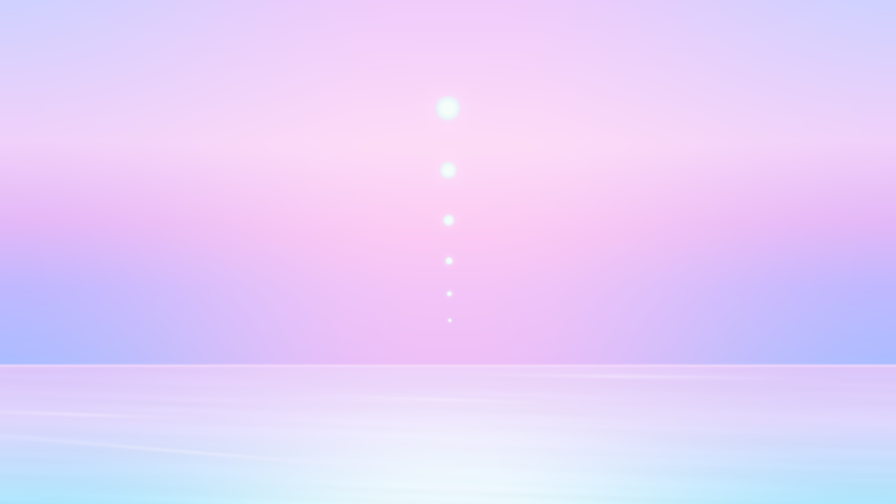
A Shadertoy shader for this background:

```glsl
const float HORIZON = 0.2755;
const int ORB_COUNT = 6;
const int STREAK_COUNT = 5;

// Streaks: centre x, centre y, half length, slope
const vec4 STREAKS[STREAK_COUNT] = vec4[](
    vec4(0.50, 0.207, 0.09, -0.06),
    vec4(0.08, 0.178, 0.09, -0.06),
    vec4(0.20, 0.105, 0.16, -0.15),
    vec4(0.70, 0.253, 0.12, -0.02),
    vec4(0.53, 0.030, 0.06, -0.04));

float hash(vec2 cell) {
    vec3 p = fract(vec3(cell.xyx) * 0.1031);
    p += dot(p, p.yzx + 33.33);
    return fract((p.x + p.y) * p.z);
}

float valueNoise(vec2 p) {
    vec2 cell = floor(p);
    vec2 f = fract(p);
    f = f * f * (3.0 - 2.0 * f);
    float low = mix(hash(cell), hash(cell + vec2(1, 0)), f.x);
    float high = mix(hash(cell + vec2(0, 1)), hash(cell + vec2(1, 1)), f.x);
    return mix(low, high, f.y);
}

float bell(float offset, float width) {
    float t = offset / width;
    return exp(-t * t);
}

float rise(float start, float end, float x) {
    return clamp((x - start) / (end - start), 0.0, 1.0);
}

// Vertical gradients along the middle and the sides of the sky
vec3 skyCentre(float y) {
    vec3 c = mix(vec3(0.93, 0.75, 0.97), vec3(0.95, 0.77, 0.97), rise(0.28, 0.42, y));
    c = mix(c, vec3(0.985, 0.79, 0.955), rise(0.42, 0.53, y));
    c = mix(c, vec3(0.99, 0.86, 0.97), rise(0.53, 0.70, y));
    return mix(c, vec3(0.94, 0.80, 0.985), rise(0.72, 1.0, y));
}

vec3 skySide(float y) {
    vec3 c = mix(vec3(0.67, 0.74, 1.0), vec3(0.75, 0.72, 1.0), rise(0.28, 0.43, y));
    c = mix(c, vec3(0.89, 0.72, 0.97), rise(0.43, 0.56, y));
    c = mix(c, vec3(0.94, 0.82, 0.98), rise(0.56, 0.72, y));
    return mix(c, vec3(0.81, 0.82, 1.0), rise(0.72, 1.0, y));
}

vec3 skyColour(vec2 uv) {
    float side = smoothstep(0.05, 1.05, abs(uv.x - 0.5) * 2.0);
    return mix(skyCentre(uv.y), skySide(uv.y), side);
}

float streak(vec2 uv, vec4 shape) {
    float along = uv.x - shape.x;
    float across = uv.y - shape.y - shape.w * along;
    return bell(along, shape.z) * bell(across, 0.004);
}

vec3 waterColour(vec2 uv) {
    float depth = clamp(1.0 - uv.y / HORIZON, 0.0, 1.0);
    float offset = abs(uv.x - 0.5) * 2.0;
    vec3 centre = mix(vec3(0.93, 0.82, 0.98), vec3(0.93, 0.90, 0.99), rise(0.0, 0.45, depth));
    centre = mix(centre, vec3(0.89, 0.97, 0.99), rise(0.45, 1.0, depth));
    vec3 side = mix(vec3(0.86, 0.77, 0.98), vec3(0.87, 0.84, 0.99), rise(0.0, 0.40, depth));
    side = mix(side, vec3(0.68, 0.90, 0.99), rise(0.40, 1.0, depth));
    vec3 colour = mix(centre, side, smoothstep(0.05, 0.95, offset));

    // Reflected column of light
    float column = bell(offset, 0.24) * smoothstep(0.05, 0.9, depth);
    colour = mix(colour, vec3(0.95, 0.98, 0.99), 0.5 * column);

    // Stretched ripples and long streaks
    float ripple = valueNoise(vec2(uv.x * 5.0, uv.y * 90.0 + uv.x * 6.0)) - 0.5;
    colour += 0.018 * ripple * smoothstep(0.0, 0.15, depth);
    for (int i = 0; i < STREAK_COUNT; i++) {
        colour = mix(colour, vec3(0.97, 0.95, 1.0), 0.35 * streak(uv, STREAKS[i]));
    }
    return colour;
}

// Descending orbs with shrinking gaps and radii
vec3 addOrbs(vec3 colour, vec2 uv, float aspect, float pixel) {
    vec2 centre = vec2(0.5, 0.785);
    float radius = 0.0235;
    float gap = 0.1227;
    for (int i = 0; i < ORB_COUNT; i++) {
        float d = length((uv - centre) * vec2(aspect, 1.0));
        float softness = pixel + 0.12 * radius;
        float disc = 1.0 - smoothstep(radius - softness, radius + softness, d);
        vec3 orb = mix(vec3(0.96, 1.0, 0.98), vec3(0.90, 0.96, 0.97), rise(0.4, 1.0, d / radius));
        colour = mix(colour, vec3(1.0, 0.93, 0.99), 0.35 * bell(d, radius * 1.5));
        colour = mix(colour, orb, disc * 0.95);
        centre += vec2(0.0004, -gap);
        gap *= 0.81;
        radius *= 0.68;
    }
    return colour;
}

void mainImage(out vec4 fragColor, in vec2 fragCoord) {
    vec2 uv = fragCoord / iResolution.xy;
    float pixel = 1.0 / iResolution.y;
    float aspect = iResolution.x / iResolution.y;
    vec3 sky = addOrbs(skyColour(uv), uv, aspect, pixel);
    float aboveWater = smoothstep(-pixel, pixel, uv.y - HORIZON);
    vec3 colour = mix(waterColour(uv), sky, aboveWater);

    // Pale line where sea meets sky
    float rim = bell(uv.y - HORIZON + 0.001, 0.003);
    colour = mix(colour, vec3(0.97, 0.87, 0.99), 0.6 * rim);
    fragColor = vec4(clamp(colour, 0.0, 1.0), 1.0);
}
```
